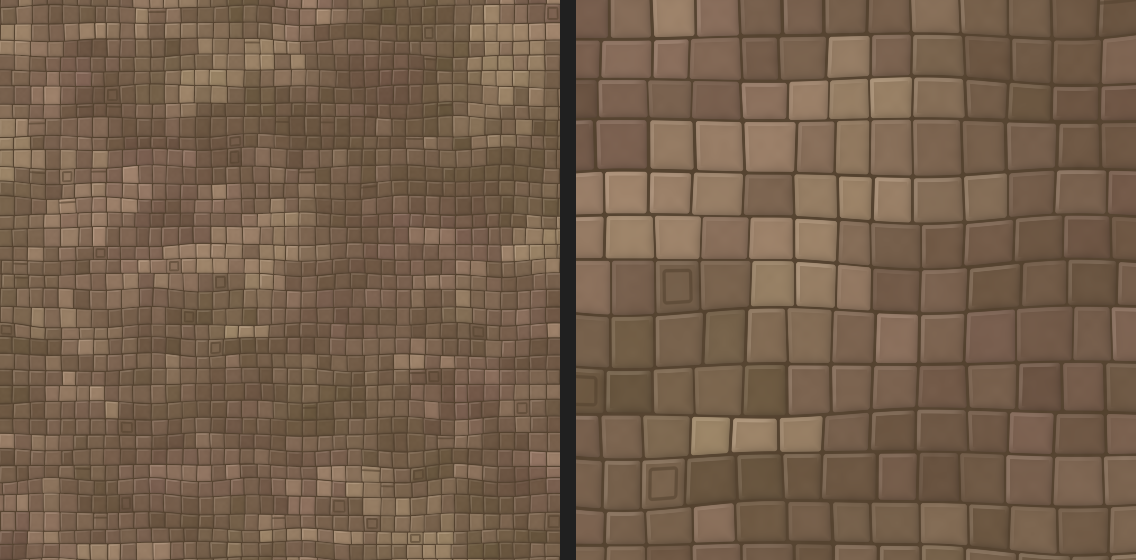
Left: the whole. Right: its middle third, enlarged.
Write a WebGL 2 fragment shader that draws this pattern.

```glsl
#version 300 es
precision highp float;
// Hand-laid mosaic of small, nearly square brown tiles in uneven rows.
// Jittered row and column edges bound each tile; clustered noise picks its
// tone, and a rounded box distance shapes the grout, shading and lit rim.

#define COLS 37.0
#define ROWS 35.5
#define GAP 0.026
#define CORNER 0.06
#define RIM_WIDTH 0.028
#define RIM_LIGHT 0.075
#define EDGE_SHADE 0.17
#define WEAR_RATE 0.035
#define GRAIN 0.012

uniform vec2 u_resolution;
out vec4 fragColor;

const vec3 GROUT = vec3(0.335, 0.265, 0.190);
const vec3 UMBER = vec3(0.425, 0.340, 0.258);
const vec3 BROWN = vec3(0.482, 0.388, 0.310);
const vec3 TAN   = vec3(0.540, 0.440, 0.355);
const vec3 SAND  = vec3(0.610, 0.508, 0.408);

float hash(vec2 p) {
    vec3 q = fract(p.xyx * vec3(0.1031, 0.1030, 0.0973));
    q += dot(q, q.yzx + 33.33);
    return fract((q.x + q.y) * q.z);
}

float noise(vec2 p) {
    vec2 i = floor(p), f = fract(p);
    f = f * f * (3.0 - 2.0 * f);
    float low = mix(hash(i), hash(i + vec2(1, 0)), f.x);
    float high = mix(hash(i + vec2(0, 1)), hash(i + vec2(1, 1)), f.x);
    return mix(low, high, f.y);
}

// Height of the lower edge of a row, bending gently along x
float rowEdge(float row, float x) {
    float bend = noise(vec2(x * 0.3, row * 0.6 + 7.0)) - 0.5;
    return row + 0.22 * (hash(vec2(row, 91.0)) - 0.5) + 0.36 * bend;
}

// Left edge of a column within one row, slightly tilted
float columnEdge(float col, float row, float rise) {
    float drift = noise(vec2(col * 0.35 + 40.0, row * 0.3)) - 0.5;
    float jitter = hash(vec2(col + 17.0, row + 53.0)) - 0.5;
    float tilt = hash(vec2(col + 71.0, row + 29.0)) - 0.5;
    return col + 0.5 * drift + 0.2 * jitter + 0.09 * tilt * (rise - 0.5);
}

float roundedBox(vec2 p, vec2 halfSize, float radius) {
    vec2 q = abs(p) - halfSize + radius;
    return length(max(q, 0.0)) + min(max(q.x, q.y), 0.0) - radius;
}

// Tones gather into patches and horizontal runs
vec3 tileColor(vec2 id) {
    float patchTone = noise(id * vec2(0.18, 0.22) + 3.0);
    float runTone = noise(id * vec2(0.36, 0.85) + 60.0);
    float tone = 0.33 * patchTone + 0.40 * runTone + 0.27 * hash(id + 11.0);
    vec3 color = mix(UMBER, BROWN, smoothstep(0.30, 0.50, tone));
    color = mix(color, TAN, smoothstep(0.54, 0.61, tone));
    color = mix(color, SAND, smoothstep(0.63, 0.70, tone));
    float olive = noise(id * 0.2 + 120.0) + 0.4 * hash(id + 37.0) - 0.7;
    color += olive * vec3(-0.022, 0.006, -0.026);
    return color * (0.97 + 0.06 * hash(id + 83.0));
}

void main() {
    vec2 uv = gl_FragCoord.xy / u_resolution;
    vec2 p = uv * vec2(COLS, ROWS);
    float pixel = max(COLS / u_resolution.x, ROWS / u_resolution.y);

    // Find the row, then the column inside that row
    float row = floor(p.y);
    if (p.y < rowEdge(row, p.x)) row -= 1.0;
    else if (p.y >= rowEdge(row + 1.0, p.x)) row += 1.0;
    float bottom = rowEdge(row, p.x), top = rowEdge(row + 1.0, p.x);
    float rise = (p.y - bottom) / (top - bottom);
    float col = floor(p.x);
    if (p.x < columnEdge(col, row, rise)) col -= 1.0;
    else if (p.x >= columnEdge(col + 1.0, row, rise)) col += 1.0;
    vec2 lo = vec2(columnEdge(col, row, rise), bottom);
    vec2 hi = vec2(columnEdge(col + 1.0, row, rise), top);

    // Tile body with an uneven gap
    vec2 id = vec2(col, row);
    vec2 local = p - 0.5 * (lo + hi);
    float gap = GAP * (0.6 + 0.9 * hash(id + 5.0));
    vec2 halfSize = 0.5 * (hi - lo) - gap;
    float dist = roundedBox(local, halfSize, CORNER);
    vec3 color = tileColor(id);

    // Soft dark border, heavier toward the lower right
    vec2 slope = local / halfSize;
    float shadeSide = 0.75 + 0.25 * clamp(slope.x - slope.y, -1.0, 1.0);
    color *= 1.0 - EDGE_SHADE * shadeSide * exp(min(dist, 0.0) / 0.09);

    // Thin lit rim along the upper and left sides
    float rim = 1.0 - smoothstep(RIM_WIDTH, RIM_WIDTH + pixel, abs(dist + 0.045));
    float lit = smoothstep(-0.3, 0.5, slope.y - slope.x);
    color += RIM_LIGHT * rim * lit * (0.4 + 0.9 * hash(id + 23.0));

    // A few tiles carry a smaller inset outline or a split seam
    float wear = hash(id + 149.0);
    float inset = abs(roundedBox(local, halfSize * 0.62, CORNER));
    float seam = abs(local.y - 0.24);
    float scar = wear < WEAR_RATE * 0.4 ? inset : seam;
    float scarLine = 1.0 - smoothstep(0.02, 0.03 + pixel, scar);
    color = mix(color, GROUT, 0.6 * scarLine * step(wear, WEAR_RATE));

    // Grout and faint mottling
    color = mix(color, GROUT, smoothstep(-0.5 * pixel, 0.5 * pixel, dist));
    color += GRAIN * (noise(p * 5.0) + noise(p * 1.3) - 1.0);
    fragColor = vec4(color, 1.0);
}
```
